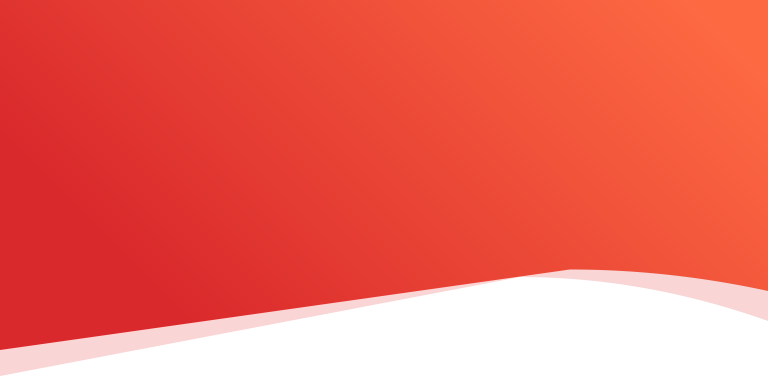
Reproduce this background procedurally as a WebGL 1 fragment shader.

```glsl
precision highp float;
// Diagonal red to orange gradient above a white hill with a pale pink rim.

uniform vec2 u_resolution;

const vec3 DEEP_RED = vec3(0.855, 0.161, 0.173);
const vec3 ORANGE   = vec3(0.992, 0.414, 0.259);
const vec3 PINK     = vec3(0.976, 0.835, 0.835);
const vec3 WHITE    = vec3(1.0);

// Gradient range along the diagonal, in canvas heights
const float GRADIENT_START = 0.65;
const float GRADIENT_END   = 2.80;

// Hill outline: peak position, then heights at the left and right sides
const vec2 PINK_PEAK   = vec2(0.742, 0.2982);
const vec2 PINK_SIDES  = vec2(0.0885, 0.2422);
const vec2 WHITE_PEAK  = vec2(0.677, 0.2786);
const vec2 WHITE_SIDES = vec2(0.0208, 0.1641);

// Straight climb up to the peak, then a parabolic descent
float hillHeight(float x, vec2 peak, vec2 sides) {
    float climb = mix(sides.x, peak.y, x / peak.x);
    float descent = (x - peak.x) / (1.0 - peak.x);
    float fall = mix(peak.y, sides.y, descent * descent);
    return x < peak.x ? climb : fall;
}

// Coverage below the outline, softened over one pixel
float hillMask(vec2 uv, vec2 peak, vec2 sides) {
    float above = uv.y - hillHeight(uv.x, peak, sides);
    return clamp(0.5 - above * u_resolution.y, 0.0, 1.0);
}

void main() {
    vec2 uv = gl_FragCoord.xy / u_resolution;

    // Sky gradient from lower left to upper right
    float diagonal = 2.0 * uv.x + uv.y;
    float blend = (diagonal - GRADIENT_START) / (GRADIENT_END - GRADIENT_START);
    vec3 color = mix(DEEP_RED, ORANGE, clamp(blend, 0.0, 1.0));

    // Pink rim, then the white hill in front
    color = mix(color, PINK, hillMask(uv, PINK_PEAK, PINK_SIDES));
    color = mix(color, WHITE, hillMask(uv, WHITE_PEAK, WHITE_SIDES));

    gl_FragColor = vec4(color, 1.0);
}
```
